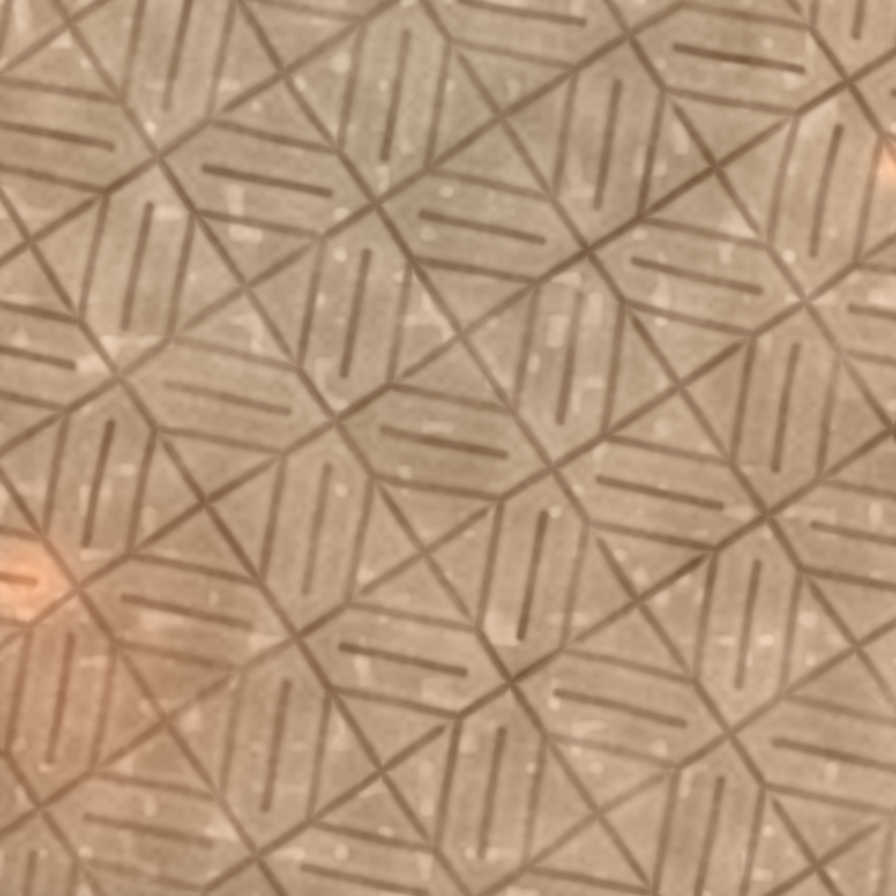
Give the GLSL for this pattern, as a WebGL 1 fragment shader.

```glsl
precision highp float;
// Worn embossed sheet: a tilted lattice of crossing diagonals whose diamonds hold
// three-line bars, alternately lying and standing, leaving crossed squares between.
// Grooves are distance functions; hashed noise adds wear, mottling and glare.

uniform vec2 u_resolution;

// Lattice, in canvas units
const vec2 CENTER = vec2(0.494, 0.504);
const vec2 AXIS_U = vec2(0.2413, -0.0527);
const vec2 AXIS_V = vec2(0.0438, 0.2420);

// Motif, in lattice units
const float RAIL_OFFSET = 0.20;
const float RAIL_HALF = 0.30;
const float SLOT_HALF = 0.28;
const float GROOVE_CORE = 0.005;
const float GROOVE_EDGE = 0.036;
const float WOBBLE = 0.030;

// Colour and wear
const vec3 BASE = vec3(0.725, 0.615, 0.505);
const vec3 GROOVE_DARK = vec3(0.170, 0.180, 0.175);
const vec3 GLARE = vec3(0.20, 0.10, 0.06);
const vec3 WARM = vec3(0.055, -0.005, -0.025);
const float MOTTLE = 0.17;
const float GRAIN = 0.045;
const float SPECK = 0.11;

float hash(vec2 p) {
  return fract(sin(dot(p, vec2(127.1, 311.7))) * 43758.5453);
}

float noise(vec2 p) {
  vec2 i = floor(p), f = fract(p);
  f = f * f * (3.0 - 2.0 * f);
  float low = mix(hash(i), hash(i + vec2(1.0, 0.0)), f.x);
  float high = mix(hash(i + vec2(0.0, 1.0)), hash(i + 1.0), f.x);
  return mix(low, high, f.y);
}

float fbm(vec2 p) {
  float sum = 0.0, amp = 0.5;
  for (int i = 0; i < 4; i++) {
    sum += amp * noise(p);
    p = p * 2.03 + 17.3;
    amp *= 0.5;
  }
  return sum;
}

vec2 toLattice(vec2 p) {
  float det = AXIS_U.x * AXIS_V.y - AXIS_U.y * AXIS_V.x;
  return vec2(p.x * AXIS_V.y - p.y * AXIS_V.x,
              p.y * AXIS_U.x - p.x * AXIS_U.y) / det;
}

float groove(float d) {
  return 1.0 - smoothstep(GROOVE_CORE, GROOVE_EDGE, d);
}

// Distance to a segment along x, centred on the origin
float segment(vec2 p, float halfLength) {
  return length(vec2(max(abs(p.x) - halfLength, 0.0), p.y));
}

float spot(vec2 p, vec2 center, float radius) {
  vec2 d = (p - center) / radius;
  return exp(-dot(d, d));
}

void main() {
  vec2 p = gl_FragCoord.xy / min(u_resolution.x, u_resolution.y);
  vec2 q = toLattice(p - CENTER);
  q += WOBBLE * (vec2(noise(p * 9.0), noise(p * 9.0 + 40.0)) - 0.5);

  // Diamond under this point: lying bar on whole cells, standing bar between
  vec2 bar = fract(q + 0.5) - 0.5;
  vec2 piece = floor(q + 0.5);
  if (abs(bar.x) + abs(bar.y) > 0.5) {
    bar = (fract(q) - 0.5).yx;
    piece = floor(q) + 31.5;
  }

  // Grooves: two rails and a slot per bar, diagonals through the crossings
  float rails = segment(vec2(bar.x, abs(bar.y) - RAIL_OFFSET), RAIL_HALF);
  float slot = segment(bar, SLOT_HALF);
  vec2 diagonals = abs(fract(vec2(q.x + q.y, q.x - q.y)) - 0.5) * 0.7071;
  float diagonal = min(diagonals.x, diagonals.y);
  float reach = abs(bar.y) - RAIL_OFFSET;
  float gap = smoothstep(0.0, 0.02, reach) * (1.0 - smoothstep(0.04, 0.07, reach));
  gap *= 0.75 * hash(floor(q * 2.0));
  float line = max(max(0.85 * groove(rails), groove(slot)),
                   groove(diagonal) * (1.0 - gap));

  // Uneven pressing, fading in the lower left
  float faded = spot(p, vec2(0.12, 0.06), 0.28);
  line *= mix(0.5, 1.15, noise(p * 14.0 + 5.0)) * (1.0 - 0.45 * faded);

  // Surface tone: mottling, grain, per-piece tint, raised rims and bright flecks
  float nearest = min(min(rails, slot), diagonal);
  float tone = MOTTLE * (fbm(p * 17.0) - 0.47);
  tone += GRAIN * (noise(p * 120.0) - 0.5);
  tone += 0.035 * (hash(piece) - 0.5) - 0.045 * faded;
  tone += 0.025 * smoothstep(0.03, 0.05, nearest) * (1.0 - smoothstep(0.05, 0.09, nearest));
  tone += SPECK * smoothstep(0.70, 0.98, noise(p * 42.0 + 9.0)) * (1.0 - line);

  vec3 color = BASE + tone * vec3(1.0, 1.02, 1.05) - GROOVE_DARK * line;

  // Cool upper area, warm wash and rosy glare
  color += vec3(-0.025, 0.0, 0.005) * spot(p, vec2(0.48, 0.85), 0.30);
  color += WARM * spot(p, vec2(0.08, 0.24), 0.20);
  color += GLARE * (spot(p, vec2(0.03, 0.355), 0.045) + spot(p, vec2(1.0, 0.815), 0.028));
  gl_FragColor = vec4(clamp(color, 0.0, 1.0), 1.0);
}
```
